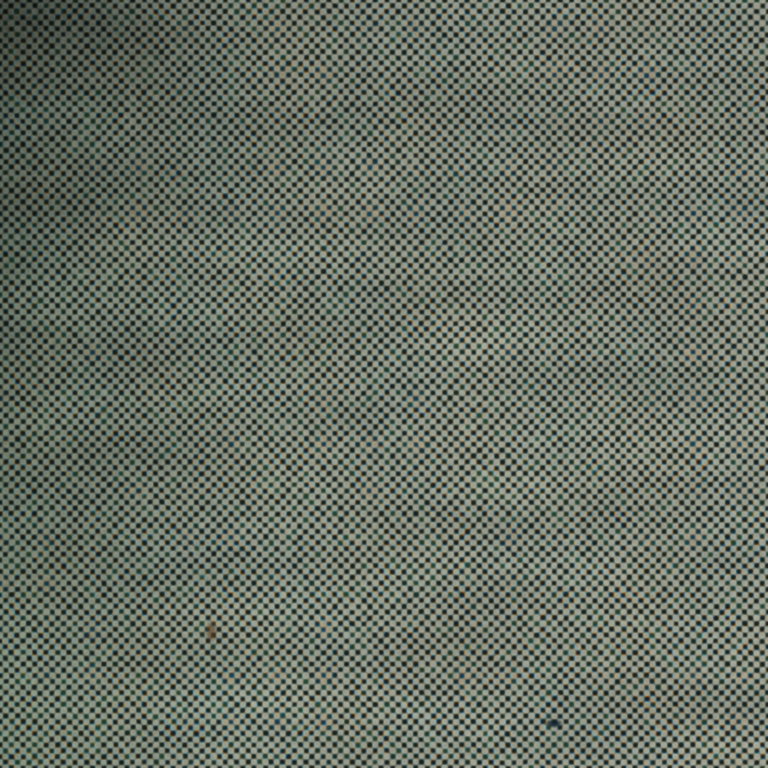
A WebGL 1 fragment shader for this texture:

```glsl
precision highp float;
// Fine woven cloth: soft dark dots in staggered rows on grey-green thread.
// A product of cosines makes the dots; gradient noise adds uneven thread,
// colour fringes and broad shading, and a coarse beat adds blue/orange specks.

uniform vec2 u_resolution;

#define REPEATS 66.5        // dots across and down, per staggered row set
#define BEAT 16.6           // colour beats across the canvas
#define DOT_SOFT vec2(-0.50, 1.0)
#define DOT_VARIATION 0.28  // difference in strength between dots
#define FRINGE 0.09         // colour shift, in repeats
#define WOBBLE 0.10         // thread displacement, in repeats
#define THREAD vec3(0.590, 0.602, 0.550)
#define GAP vec3(0.095, 0.130, 0.108)
#define BLUE vec3(0.09, 0.25, 0.34)
#define ORANGE vec3(0.66, 0.55, 0.40)
#define GREEN vec3(0.18, 0.35, 0.25)

const float TAU = 6.2831853;

float hash(vec2 p) {
  vec3 q = fract(vec3(p.xyx) * 0.1031);
  q += dot(q, q.yzx + 33.33);
  return fract((q.x + q.y) * q.z);
}

float cornerSlope(vec2 cell, vec2 offset) {
  float angle = TAU * hash(cell);
  return dot(vec2(cos(angle), sin(angle)), offset);
}

// Gradient noise, roughly -0.7 to 0.7
float noise(vec2 p) {
  vec2 i = floor(p), f = fract(p);
  vec2 u = f * f * f * (f * (f * 6.0 - 15.0) + 10.0);
  vec2 e = vec2(1.0, 0.0);
  float low = mix(cornerSlope(i, f), cornerSlope(i + e, f - e), u.x);
  float high = mix(cornerSlope(i + e.yx, f - e.yx), cornerSlope(i + 1.0, f - 1.0), u.x);
  return mix(low, high, u.y);
}

float fbm(vec2 p) {
  float sum = 0.0, amp = 1.0;
  for (int i = 0; i < 3; i++) {
    sum += amp * noise(p);
    p = p * 2.03 + 17.3;
    amp *= 0.5;
  }
  return sum;
}

// 1 at dot centres, -1 on thread crossings
float weave(vec2 p) {
  return cos(TAU * p.x) * cos(TAU * p.y);
}

// Soft elongated mark
float fleck(vec2 uv, vec2 centre, vec2 radius) {
  return 1.0 - smoothstep(0.3, 1.0, length((uv - centre) / radius));
}

void main() {
  vec2 uv = gl_FragCoord.xy / u_resolution;

  // Slightly uneven threads
  vec2 p = uv * REPEATS;
  p += WOBBLE * vec2(noise(uv * 37.0), noise(uv * 37.0 + 50.0));

  // Each colour channel sees the weave slightly displaced
  vec2 shift = FRINGE * vec2(noise(uv * 29.0 + 9.0), noise(uv * 29.0 + 80.0));
  vec3 wave = vec3(weave(p + shift), weave(p), weave(p - shift));

  // Strength drifts smoothly between neighbouring dots
  float variation = noise(p * 0.83 + 200.0) + 0.5 * noise(p * 1.9 + 20.0);
  vec3 ink = smoothstep(DOT_SOFT.x, DOT_SOFT.y, wave + DOT_VARIATION * variation);

  // Green cast in single dots, blue and orange where the beats peak
  vec2 dotCell = floor(vec2(p.x + p.y, p.x - p.y) + 0.5);
  float greenCast = 0.55 * smoothstep(0.6, 1.0, hash(dotCell + 200.0));
  float patches = fbm(uv * 6.0 + 31.0);
  vec2 ripple = 0.5 + 0.5 * cos(TAU * uv * BEAT);
  float beat = pow(ripple.x * ripple.y, 2.0) * smoothstep(-0.1, 0.4, patches);
  vec3 dotColour = mix(mix(GAP, GREEN, greenCast), BLUE, 0.85 * beat);
  vec3 threadColour = mix(THREAD, ORANGE, 0.5 * beat);
  vec3 colour = mix(threadColour, dotColour, ink);

  // Horizontal bands, cloudy wear, fine grain and a darker upper left
  float bands = noise(uv * vec2(3.0, 17.0) + 60.0);
  float clouds = fbm(uv * 4.0 + 110.0);
  float grain = noise(uv * 150.0);
  float leftShade = exp(-uv.x * 5.0) * mix(0.10, 0.34, uv.y);
  float cornerShade = 0.22 * exp(-2.5 * length((uv - vec2(0.0, 1.0)) * vec2(1.0, 1.4)));
  float shade = 1.05 + 0.10 * bands + 0.08 * clouds + 0.10 * grain;
  colour *= shade - leftShade - cornerShade;
  colour *= mix(vec3(1.0), vec3(0.95, 1.02, 0.99), exp(-uv.x * 4.0));
  colour += vec3(0.015, 0.0, -0.01) * noise(uv * 9.0 + 70.0);

  // Two small stains
  colour = mix(colour, vec3(0.36, 0.25, 0.14), 0.6 * fleck(uv, vec2(0.275, 0.178), vec2(0.009, 0.018)));
  colour = mix(colour, vec3(0.06, 0.13, 0.17), 0.8 * fleck(uv, vec2(0.721, 0.058), vec2(0.014, 0.007)));

  gl_FragColor = vec4(clamp(colour, 0.0, 1.0), 1.0);
}
```
